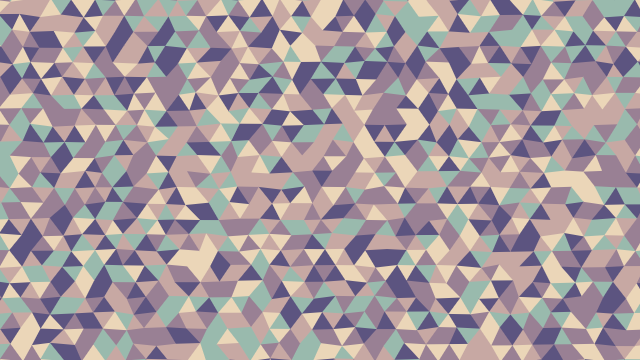
This background is drawn by a WebGL 2 fragment shader. Its source:

```glsl
#version 300 es
precision highp float;
// Mosaic of flat triangles in five muted colours.
// A skewed lattice with jittered corners is split into two triangles per cell;
// edge distances give each triangle's pixel coverage, blended for smooth seams.

uniform vec2 u_resolution;
out vec4 fragColor;

// Integer hash of a lattice cell: three values in 0..1.
vec3 hash(ivec2 cell, uint salt) {
    uvec3 v = uvec3(uvec2(cell + 4096), salt) * 1664525u + 1013904223u;
    v.x += v.y * v.z; v.y += v.z * v.x; v.z += v.x * v.y;
    v ^= v >> 16u;
    v.x += v.y * v.z; v.y += v.z * v.x; v.z += v.x * v.y;
    return vec3(v >> 8u) / 16777216.0;
}

// Jittered lattice corner, in units of canvas height.
vec2 corner(ivec2 cell, vec2 spacing) {
    vec2 jitter = (hash(cell, 1u).xy - 0.5) * 0.23;
    return (vec2(cell) + vec2(0.5 * float(cell.y), 0.0) + jitter) * spacing;
}

// Signed distance to the line a-b, positive on its left.
float leftOf(vec2 p, vec2 a, vec2 b) {
    vec2 along = normalize(b - a);
    return dot(p - a, vec2(-along.y, along.x));
}

// Inner distance of a counter-clockwise triangle.
float triangle(vec2 p, vec2 a, vec2 b, vec2 c) {
    return min(leftOf(p, a, b), min(leftOf(p, b, c), leftOf(p, c, a)));
}

// Weighted random pick from the palette.
vec3 palette(float pick) {
    if (pick < 0.226) return vec3(0.78, 0.66, 0.64);  // dusty pink
    if (pick < 0.442) return vec3(0.60, 0.50, 0.58);  // mauve
    if (pick < 0.628) return vec3(0.92, 0.84, 0.72);  // cream
    if (pick < 0.814) return vec3(0.60, 0.73, 0.68);  // sage
    return vec3(0.36, 0.33, 0.50);                    // indigo
}

void main() {
    vec2 p = gl_FragCoord.xy / u_resolution.y;
    vec2 spacing = vec2(0.0579, 1.0 / 23.0);

    // Unskew to find the lattice cell under this pixel.
    vec2 grid = p / spacing;
    ivec2 home = ivec2(floor(vec2(grid.x - 0.5 * grid.y, grid.y)));

    // Sum the coverage of both triangles in each nearby cell.
    vec4 sum = vec4(0.0);
    for (int y = -1; y <= 1; y++) {
        for (int x = -1; x <= 1; x++) {
            ivec2 cell = home + ivec2(x, y);
            vec2 a = corner(cell, spacing);
            vec2 b = corner(cell + ivec2(1, 0), spacing);
            vec2 c = corner(cell + ivec2(0, 1), spacing);
            vec2 d = corner(cell + ivec2(1, 1), spacing);
            vec2 inside = vec2(triangle(p, a, b, c), triangle(p, b, d, c));
            vec2 cover = clamp(inside * u_resolution.y + 0.5, 0.0, 1.0);
            vec3 pick = hash(cell, 2u);
            sum += vec4(palette(pick.x), 1.0) * cover.x;
            sum += vec4(palette(pick.y), 1.0) * cover.y;
        }
    }
    fragColor = vec4(sum.rgb / max(sum.a, 1e-4), 1.0);
}
```
